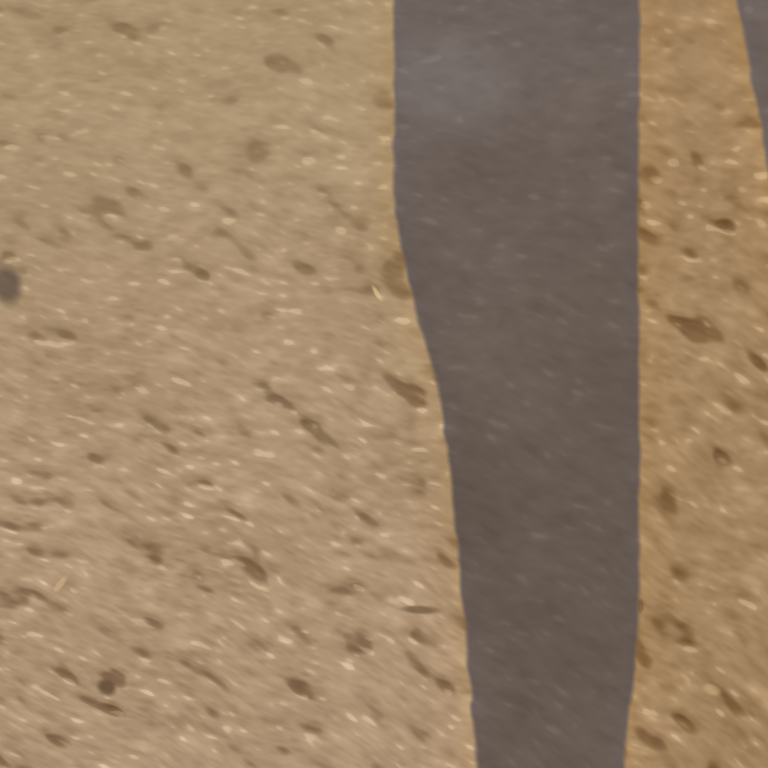
A WebGL 1 fragment shader for this texture:

```glsl
precision highp float;
// Sandy, rough ground in warm light, crossed by a long tapering shadow.
uniform vec2 u_resolution;

vec2 hash2(vec2 cell) {
  vec3 q = fract(cell.xyx * vec3(0.1031, 0.1030, 0.0973));
  q += dot(q, q.yzx + 33.33);
  return fract((q.xx + q.yz) * q.zy);
}

// Cellular grains: x is signed tone, y is relief lit from the upper left.
vec2 grains(vec2 p) {
  vec2 cell = floor(p), sum = vec2(0.0);
  for (int j = -1; j <= 1; j++) {
    for (int i = -1; i <= 1; i++) {
      vec2 id = cell + vec2(float(i), float(j));
      vec2 d = p - id - hash2(id);
      float falloff = max(0.0, 1.0 - dot(d, d));
      float height = hash2(id + 71.7).x * 2.0 - 1.0;
      sum += falloff * falloff * height * vec2(1.0, dot(d, vec2(-1.0, 2.4)));
    }
  }
  return sum;
}

// Soft elliptical mark, tilted by an angle.
float mark(vec2 p, vec2 center, vec2 radius, float angle) {
  vec2 d = p - center;
  float c = cos(angle), s = sin(angle);
  d = vec2(c * d.x + s * d.y, c * d.y - s * d.x) / radius;
  return 1.0 - smoothstep(0.45, 1.2, length(d));
}

void main() {
  vec2 p = gl_FragCoord.xy / u_resolution;

  // Grain lies nearly level at the top and slopes more toward the bottom
  vec2 flow = vec2(p.x, p.y + p.x * (0.46 - 0.32 * p.y));
  flow += 0.003 * vec2(sin(p.y * 31.0 + p.x * 9.0), sin(p.x * 27.0 - p.y * 13.0));
  vec2 broad = grains(flow * vec2(7.0, 13.0) + 3.0);
  vec2 coarse = grains(flow * vec2(27.0, 54.0) + 11.0);
  vec2 medium = grains(flow * vec2(48.0, 92.0) + 37.0);
  vec2 fine = grains(flow * vec2(85.0, 190.0) + 59.0);
  float roughness = mix(1.15, 0.7, smoothstep(0.35, 1.0, p.y + 0.3 * (0.5 - p.x)));
  float texture = 0.022 * coarse.x + 0.022 * coarse.y + 0.026 * medium.x
                + 0.032 * medium.y + 0.016 * fine.x + 0.018 * fine.y;
  float pits = smoothstep(0.5, 1.2, -coarse.x - 0.5 * medium.x);
  float glints = smoothstep(0.55, 1.2, medium.y + 0.6 * fine.x);

  // Lit ground, warmer on the right and beside the shadow
  vec3 lit = mix(vec3(0.675, 0.565, 0.45), vec3(0.665, 0.57, 0.44), p.y);
  lit = mix(lit, vec3(0.635, 0.515, 0.375), smoothstep(0.68, 0.9, p.x));
  lit += 0.014 * broad.x;
  lit += roughness * (texture * vec3(1.0, 0.98, 0.92)
       - pits * vec3(0.1, 0.1, 0.09) + glints * vec3(0.07, 0.07, 0.065));

  // Shadowed ground, cooler and paler near the top
  vec3 shade = mix(vec3(0.4, 0.35, 0.315), vec3(0.43, 0.385, 0.36),
                   smoothstep(0.45, 0.95, p.y - 0.5 * (p.x - 0.6)));
  shade += 0.015 * broad.x + 0.33 * texture;
  shade += vec3(0.035, 0.04, 0.045) * mark(p, vec2(0.59, 0.89), vec2(0.09, 0.07), -0.4);
  shade += 0.02 * glints;

  // Shadow outlines, slightly roughened by the grain
  float wobble = 0.0018 * coarse.x + 0.0012 * medium.x;
  float leftEdge = 0.513 + 0.072 * (1.0 - smoothstep(0.38, 0.76, p.y))
                 + 0.095 * max(0.0, 0.4 - p.y);
  float rightEdge = 0.832 - 0.018 * (1.0 - smoothstep(0.0, 0.2, p.y));
  float inside = min(p.x - leftEdge, rightEdge - p.x);
  float corner = (p.x - 0.96 - 0.19 * (1.0 - p.y)) * 0.98;
  float shadowDist = max(inside, corner) + wobble;
  float shadow = smoothstep(-0.0045, 0.0045, shadowDist);
  lit += vec3(0.012, -0.004, -0.035) * exp(min(shadowDist, 0.0) * 45.0);
  shade += vec3(-0.008, 0.0, 0.018) * exp(-max(shadowDist, 0.0) * 110.0);
  vec3 color = mix(lit, shade, shadow);

  // Individual stains and pebbles
  float stain = mark(p, vec2(0.009, 0.629), vec2(0.021, 0.029), 0.2);
  color = mix(color, vec3(0.4, 0.34, 0.28) + texture * 0.5, 0.9 * stain);
  float pit = mark(p, vec2(0.139, 0.105), vec2(0.014, 0.012), -0.5);
  pit = max(pit, 0.7 * mark(p, vec2(0.547, 0.206), vec2(0.028, 0.006), -0.05));
  pit = max(pit, 0.6 * mark(p, vec2(0.834, 0.211), vec2(0.005, 0.01), 0.0));
  color = mix(color, vec3(0.36, 0.28, 0.2), 0.8 * pit);

  // Small bright flecks
  float fleck = mark(p, vec2(0.491, 0.618), vec2(0.013, 0.0035), -1.0);
  fleck = max(fleck, 0.7 * mark(p, vec2(0.078, 0.239), vec2(0.013, 0.005), 0.9));
  fleck = max(fleck, 0.6 * mark(p, vec2(0.927, 0.102), vec2(0.014, 0.008), -0.3));
  color = mix(color, vec3(0.86, 0.74, 0.55), 0.75 * fleck);

  gl_FragColor = vec4(clamp(color, 0.0, 1.0), 1.0);
}
```
